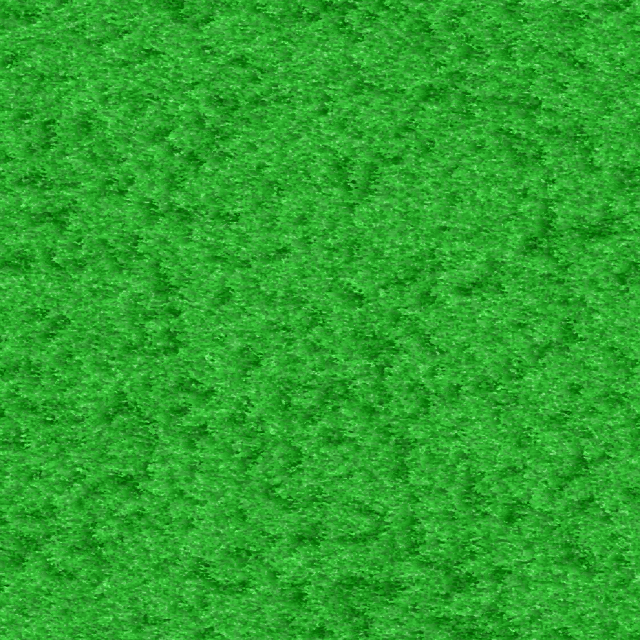
This texture is drawn by a WebGL 2 fragment shader. Its source:

```glsl
#version 300 es
precision highp float;

uniform vec2 u_resolution;
out vec4 fragColor;

vec3 hash3(vec2 cell) {
    vec3 q = fract(cell.xyx * vec3(0.1031, 0.1030, 0.0973));
    q += dot(q, q.yxz + 33.33);
    return fract((q.xxy + q.yzz) * q.zyx);
}

// Soft cellular noise: random cell values blended by distance to jittered points
float cellular(vec2 p, float sharpness) {
    vec2 base = floor(p);
    float total = 0.0;
    float weightSum = 0.0;
    for (int y = -1; y <= 1; y++) {
        for (int x = -1; x <= 1; x++) {
            vec2 cell = base + vec2(x, y);
            vec3 rnd = hash3(cell);
            vec2 offset = cell + 0.15 + 0.7 * rnd.xy - p;
            float weight = exp(-sharpness * dot(offset, offset));
            total += weight * rnd.z;
            weightSum += weight;
        }
    }
    return total / weightSum;
}

void main() {
    vec2 uv = gl_FragCoord.xy / u_resolution;

    // Blades lean slightly downward to the right, with a gentle sway
    vec2 lean = uv + vec2(0.0, 0.10 * uv.x + 0.002 * sin(uv.x * 41.0 + 3.0 * sin(uv.y * 23.0)));

    // Fine layers: short flat blades and near-pixel grain
    float blades = cellular(lean * vec2(125.0, 285.0) + 17.0, 6.0);
    float grain = cellular(uv * vec2(290.0, 390.0) + 53.0, 7.0);

    // Dark tufts whose edges are frayed sideways by the blades
    vec2 frayed = uv + vec2(0.016, 0.004) * (blades - 0.5) + vec2(0.010, 0.003) * (grain - 0.5);
    float tufts = smoothstep(0.46, 0.12, cellular(frayed * vec2(46.0, 54.0) + 91.0, 5.0));
    float clumps = cellular(frayed * vec2(78.0, 105.0) + 137.0, 5.0);

    // Washed-out blades
    float pale = smoothstep(0.48, 0.74, cellular(lean * vec2(140.0, 230.0) + 211.0, 6.0));

    // Combine the layers into brightness, then tint
    float green = 0.671 - 0.125 * tufts
        + 0.11 * (clumps - 0.5)
        + 0.21 * (blades - 0.5)
        + 0.19 * (grain - 0.5)
        - 0.015 * pale;
    float glint = smoothstep(0.72, 0.95, grain) * smoothstep(0.5, 0.8, blades);
    green += 0.04 * glint;
    float tint = 0.147 + 0.68 * (green - 0.64) + 0.07 * pale + 0.10 * glint;

    fragColor = vec4(clamp(vec3(tint, green, tint), 0.02, 1.0), 1.0);
}
```
